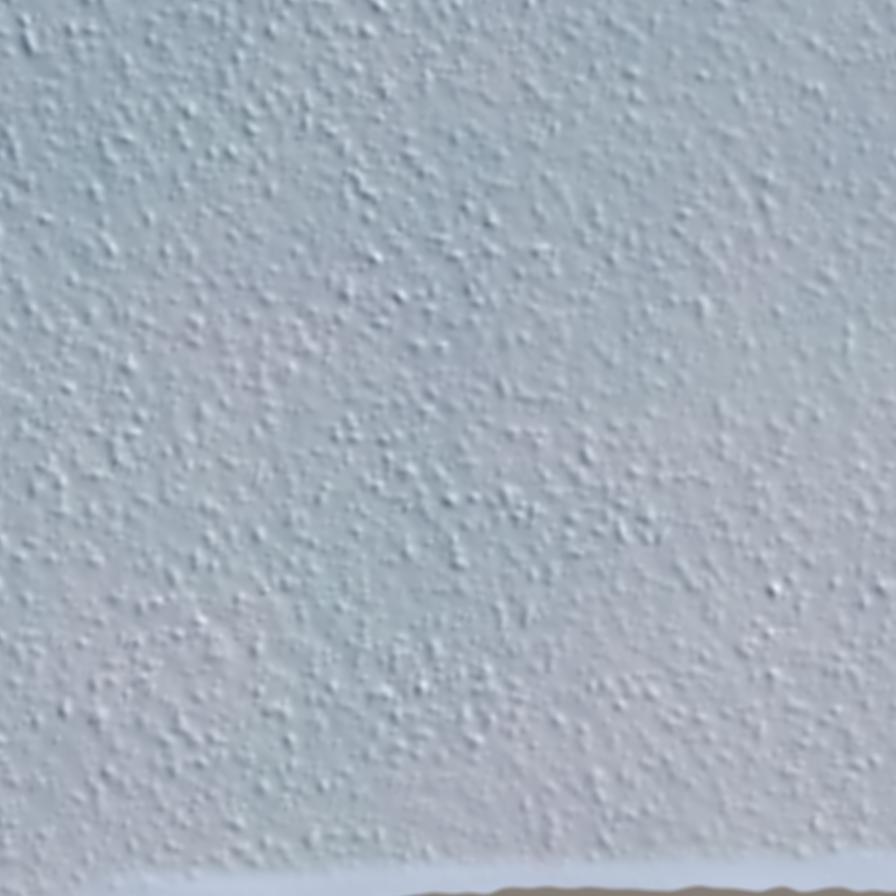
A Shadertoy shader for this texture:

```glsl
// Blue-grey rough plaster wall in raking light, with a pale ledge and a brown rim below.

const vec3 COOL_PLASTER = vec3(0.598, 0.658, 0.710);
const vec3 WARM_PLASTER = vec3(0.684, 0.706, 0.748);
const vec3 LEDGE_COLOR  = vec3(0.735, 0.780, 0.855);
const vec3 RIM_COLOR    = vec3(0.520, 0.490, 0.465);
const vec2 LIGHT_DIR    = vec2(0.77, 0.64);

vec3 hash3(vec2 cell) {
    vec3 q = fract(cell.xyx * vec3(0.1031, 0.1030, 0.0973));
    q += dot(q, q.yxz + 33.33);
    return fract((q.xxy + q.yzz) * q.zyx);
}

// Gradient noise, roughly -0.6 to 0.6
float gradientNoise(vec2 p) {
    vec2 cell = floor(p);
    vec2 f = p - cell;
    vec2 u = f * f * f * (f * (f * 6.0 - 15.0) + 10.0);
    float corner[4];
    for (int i = 0; i < 4; i++) {
        vec2 o = vec2(float(i & 1), float(i >> 1));
        float angle = 6.2832 * hash3(cell + o + 200.0).x;
        corner[i] = 1.4 * dot(vec2(cos(angle), sin(angle)), f - o);
    }
    return mix(mix(corner[0], corner[1], u.x), mix(corner[2], corner[3], u.x), u.y);
}

// Scattered soft oval lumps, one per cell; most are low and a few stand out
float lumpField(vec2 p, float elongation) {
    vec2 cell = floor(p);
    float height = 0.0;
    for (int j = -1; j <= 1; j++) {
        for (int i = -1; i <= 1; i++) {
            vec2 c = cell + vec2(float(i), float(j));
            vec3 place = hash3(c + 300.0);
            vec3 form = hash3(c + 517.0);
            vec2 d = p - c - place.xy;
            float turn = 1.6 * (form.x - 0.5);
            d = mat2(cos(turn), sin(turn), -sin(turn), cos(turn)) * d;
            d.y /= elongation;
            float sharpness = mix(8.0, 15.0, form.y);
            height += place.z * place.z * exp(-sharpness * dot(d, d));
        }
    }
    return height;
}

// Lumps slightly drawn out across the light, from upper left to lower right
float plasterHeight(vec2 p) {
    vec2 q = vec2(dot(p, LIGHT_DIR), dot(p, vec2(-LIGHT_DIR.y, LIGHT_DIR.x)));
    float coarse = lumpField(q * 52.0, 1.4);
    float fine = lumpField(q * 83.0 + 31.0, 1.25);
    return coarse + 0.45 * fine + 0.35 * gradientNoise(q * vec2(38.0, 28.0));
}

// Slope facing the light: positive on lit flanks, negative in shade
float relief(vec2 p, float reach) {
    vec2 offset = 0.5 * reach * LIGHT_DIR;
    return plasterHeight(p - offset) - plasterHeight(p + offset);
}

// Broad drift from cool upper left to warm lower right, with faint stains
vec3 wallTint(vec2 p) {
    float drift = 0.5 + 0.30 * (p.x - 0.5) - 0.62 * (p.y - 0.5);
    drift += 0.28 * gradientNoise(p * 3.0 + 5.0) + 0.20 * gradientNoise(p * 9.0);
    vec3 tint = mix(COOL_PLASTER, WARM_PLASTER, clamp(drift, 0.0, 1.0));
    float stain = gradientNoise(p * 4.0 + 19.0) + 0.5 * gradientNoise(p * 15.0 + 71.0);
    return tint + stain * vec3(0.013, -0.006, 0.003);
}

void mainImage(out vec4 fragColor, in vec2 fragCoord) {
    vec2 p = fragCoord / iResolution.xy;

    // Plaster relief, calmer towards the right and the foot of the wall
    float roughness = mix(1.1, 0.75, smoothstep(0.35, 1.0, p.x));
    roughness *= mix(0.78, 1.0, smoothstep(0.03, 0.3, p.y));
    roughness *= 1.0 + 0.4 * gradientNoise(p * 6.0 + 83.0);
    float shade = relief(p, 0.0075);
    vec3 color = wallTint(p) + 0.155 * roughness * shade * vec3(1.0, 0.99, 0.96);

    // Smooth pale ledge, rising to the right with a soft upper edge
    float ledgeTop = 0.024 + 0.030 * p.x + 0.008 * gradientNoise(vec2(p.x * 16.0, 2.5));
    float ledge = 1.0 - smoothstep(ledgeTop - 0.018, ledgeTop + 0.012, p.y);
    ledge *= smoothstep(0.0, 0.22, p.x);
    vec3 ledgeColor = LEDGE_COLOR + 0.02 * gradientNoise(p * vec2(9.0, 40.0));
    color = mix(color, ledgeColor, 0.9 * ledge);

    // Thin ragged rim in the lower right
    float rimTop = mix(-0.008, 0.008, smoothstep(0.3, 0.65, p.x));
    rimTop += 0.005 * gradientNoise(vec2(p.x * 30.0, 7.5));
    float rim = 1.0 - smoothstep(rimTop - 0.004, rimTop + 0.004, p.y);
    color = mix(color, RIM_COLOR, rim);

    fragColor = vec4(color, 1.0);
}
```
